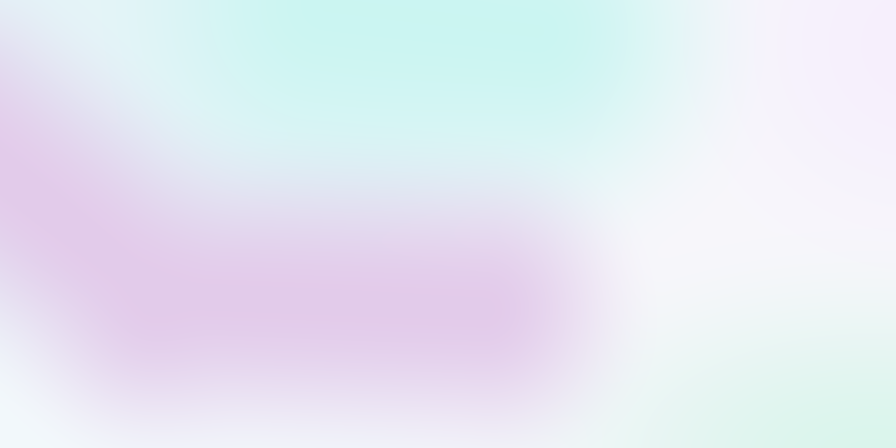
Reproduce this background procedurally as a WebGL 2 fragment shader.

```glsl
#version 300 es
precision highp float;

uniform vec2 u_resolution;
out vec4 outColor;

// Colours
const vec3 PALE_BLUE  = vec3(0.895, 0.955, 0.970);
const vec3 ICE_WHITE  = vec3(0.950, 0.972, 0.985);
const vec3 WARM_WHITE = vec3(0.967, 0.965, 0.982);
const vec3 MINT       = vec3(0.795, 0.962, 0.947);
const vec3 LILAC      = vec3(0.888, 0.795, 0.918);
const vec3 GREEN      = vec3(0.855, 0.960, 0.925);
const vec3 VIOLET     = vec3(0.966, 0.936, 0.990);

// Mint cloud along the top
const vec2 MINT_LEFT = vec2(0.73, 0.99);
const vec2 MINT_RIGHT = vec2(1.20, 0.93);
const float MINT_REACH = 0.56;

// Bent lilac ribbon
const vec2 RIBBON_START = vec2(-0.10, 0.70);
const vec2 RIBBON_BEND = vec2(0.35, 0.34);
const vec2 RIBBON_END = vec2(1.08, 0.31);
const float RIBBON_CORE = 0.01;
const float RIBBON_REACH = 0.41;
const float BEND_SOFTNESS = 0.08;

// Corner glows: centre and radii
const vec2 GREEN_CENTER = vec2(1.95, -0.02);
const vec2 GREEN_RADII = vec2(1.00, 0.52);
const vec2 VIOLET_CENTER = vec2(2.05, 0.90);
const vec2 VIOLET_RADII = vec2(0.62, 0.60);

float segmentDistance(vec2 p, vec2 a, vec2 b) {
    vec2 ab = b - a;
    float t = clamp(dot(p - a, ab) / dot(ab, ab), 0.0, 1.0);
    return length(p - a - ab * t);
}

float smoothMin(float a, float b, float k) {
    float h = max(k - abs(a - b), 0.0) / k;
    return min(a, b) - 0.25 * k * h * h;
}

float glow(float dist, float core, float reach) {
    return 1.0 - smoothstep(core, reach, dist);
}

float ellipseGlow(vec2 p, vec2 center, vec2 radii) {
    return glow(length((p - center) / radii), 0.0, 1.0);
}

void main() {
    // Height spans 0 to 1
    vec2 p = gl_FragCoord.xy / u_resolution.y;
    p.x *= 2.0 * u_resolution.y / u_resolution.x;

    // Base wash: cool on the left, warm on the right
    vec3 cool = mix(ICE_WHITE, PALE_BLUE, smoothstep(0.05, 0.60, p.y));
    vec3 color = mix(cool, WARM_WHITE, smoothstep(0.75, 1.50, p.x));

    // Corner glows on the right
    color = mix(color, VIOLET, ellipseGlow(p, VIOLET_CENTER, VIOLET_RADII));
    color = mix(color, GREEN, ellipseGlow(p, GREEN_CENTER, GREEN_RADII));

    // Mint cloud
    float mintDistance = segmentDistance(p, MINT_LEFT, MINT_RIGHT);
    color = mix(color, MINT, glow(mintDistance, 0.0, MINT_REACH));

    // Lilac ribbon
    float ribbonDistance = smoothMin(
        segmentDistance(p, RIBBON_START, RIBBON_BEND),
        segmentDistance(p, RIBBON_BEND, RIBBON_END), BEND_SOFTNESS);
    color = mix(color, LILAC, glow(ribbonDistance, RIBBON_CORE, RIBBON_REACH));

    outColor = vec4(color, 1.0);
}
```
